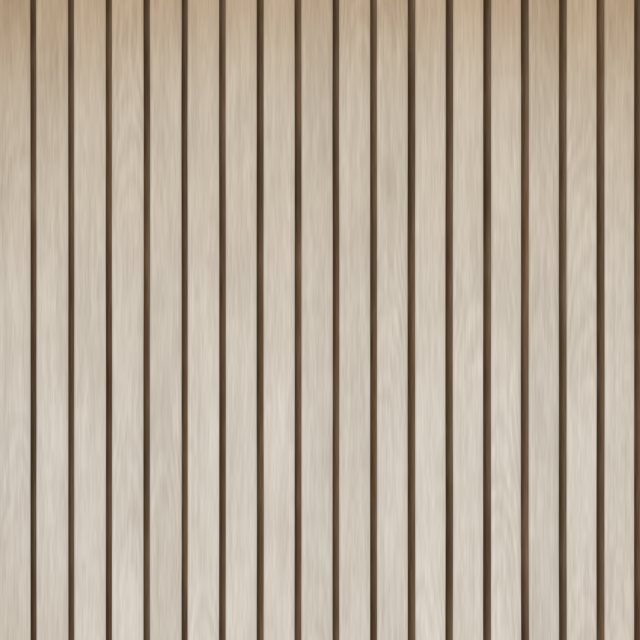
A Shadertoy shader for this texture:

```glsl
// Pale oak slat wall: vertical boards with fine grain, parted by narrow dark brown grooves.

float hash(vec2 p) {
    return fract(sin(dot(p, vec2(127.1, 311.7))) * 43758.5453);
}

float noise(vec2 p) {
    vec2 i = floor(p), f = fract(p);
    f = f * f * (3.0 - 2.0 * f);
    return mix(mix(hash(i), hash(i + vec2(1, 0)), f.x),
               mix(hash(i + vec2(0, 1)), hash(i + vec2(1, 1)), f.x), f.y);
}

float fbm(vec2 p) {
    float sum = 0.0, amp = 0.5;
    for (int i = 0; i < 4; i++) {
        sum += amp * noise(p);
        p = p * 2.03 + 17.3;
        amp *= 0.5;
    }
    return sum;
}

// Signed grain brightness; across runs 0..1 over one board
float woodGrain(vec2 uv, float across, float board) {
    vec2 shift = vec2(board * 13.7, board * 5.3);
    float streaks = fbm(uv * vec2(210.0, 9.0) + shift) - 0.47;
    float pores = noise(uv * vec2(430.0, 42.0) + shift) - 0.5;
    float clouds = fbm(uv * vec2(24.0, 6.0) + shift) - 0.47;

    // Arched growth rings, drifting in and out along the board
    float bend = across - mix(0.25, 0.75, hash(vec2(board, 3.0)));
    float rings = sin(uv.y * 75.0 + bend * bend * 60.0 + 16.0 * fbm(uv * vec2(30.0, 5.0) + shift));
    float figure = smoothstep(0.45, 0.75, noise(vec2(board * 7.1, uv.y * 4.0)));
    return 0.075 * streaks + 0.035 * pores + 0.07 * clouds + 0.013 * rings * figure;
}

void mainImage(out vec4 fragColor, in vec2 fragCoord) {
    vec2 uv = fragCoord / iResolution.xy;
    float pitch = 0.05908;
    float x = (uv.x - 0.0521) / pitch;
    float board = floor(x), groove = floor(x + 0.5);

    // Grooves widen slowly to the right and waver a little
    float d = (x - groove) * pitch + 0.0006 * (noise(vec2(groove * 9.0, uv.y * 5.0)) - 0.5);
    float halfWidth = mix(0.0042, 0.0062, uv.x) + 0.0006 * (hash(vec2(groove, 8.0)) - 0.5);
    float soft = max(0.0013, 0.75 / iResolution.x);
    float inGroove = 1.0 - smoothstep(-soft, soft, abs(d) - halfWidth);

    // Boards: warm tan at the top, pale grey beige below
    vec3 wood = mix(vec3(0.815, 0.782, 0.733), vec3(0.785, 0.735, 0.665), smoothstep(0.3, 0.85, uv.y));
    wood = mix(wood, vec3(0.735, 0.650, 0.545), 0.75 * smoothstep(0.8, 1.05, uv.y));
    wood += 0.03 * (hash(vec2(board, 1.0)) - 0.5);
    wood += woodGrain(uv, fract(x), board) * vec3(1.0, 1.06, 1.12);

    // Rounded board edges: soft shade beside each groove, faint light on the right lip
    float lip = abs(d) - halfWidth;
    wood *= 1.0 - 0.10 * exp(-max(lip, 0.0) / 0.0025);
    wood += 0.025 * step(0.0, d) * exp(-pow((lip - 0.004) / 0.002, 2.0));

    // Groove floor: shadow on its left side, lighter brown to the right
    float lit = smoothstep(-0.8, 0.7, d / halfWidth);
    vec3 dark = mix(vec3(0.285, 0.215, 0.150), vec3(0.420, 0.345, 0.270), lit * mix(0.65, 1.0, uv.x));
    dark += 0.10 * (fbm(vec2(uv.x * 260.0, uv.y * 22.0)) - 0.47);
    dark *= 0.88 + 0.24 * noise(vec2(groove * 4.7, uv.y * 7.0));

    vec3 color = mix(wood, dark, inGroove);

    // Dim, warm upper corners
    float corner = smoothstep(0.35, 0.75, length((uv - vec2(0.5, 0.35)) * vec2(0.75, 0.8)));
    color *= 1.0 - corner * vec3(0.06, 0.10, 0.15);
    fragColor = vec4(clamp(color, 0.0, 1.0), 1.0);
}
```
